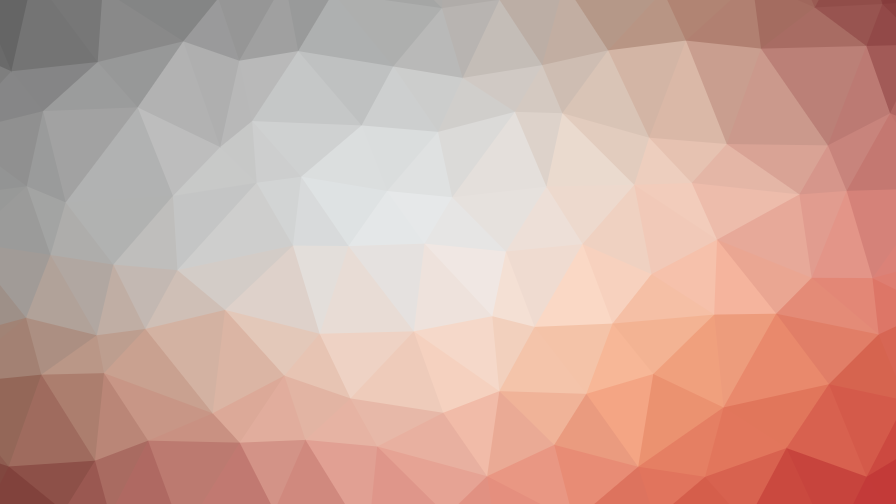
A WebGL 2 fragment shader for this background:

```glsl
#version 300 es
precision highp float;
// Low-poly backdrop: a jittered, staggered lattice is split into triangles,
// and each flat facet takes its colour from a smooth five by five gradient
// mesh, running from grey through a pale centre to peach and red.

uniform vec2 u_resolution;
out vec4 outColor;

// Lattice, in units of the canvas height
const vec2 CELL = vec2(0.153, 0.132);
const vec2 ORIGIN = vec2(0.05, 0.088);
const float JITTER = 0.31;
const float STAGGER = 0.22;
const float FACET_CONTRAST = 0.035;

// Gradient mesh: one ramp per height, each from left to right
const vec3 TOP[5] = vec3[5](vec3(0.38), vec3(0.55), vec3(0.68, 0.67, 0.66),
    vec3(0.69, 0.53, 0.46), vec3(0.53, 0.24, 0.24));
const vec3 UPPER[5] = vec3[5](vec3(0.54), vec3(0.75), vec3(0.84, 0.84, 0.835),
    vec3(0.88, 0.755, 0.69), vec3(0.73, 0.44, 0.42));
const vec3 MIDDLE[5] = vec3[5](vec3(0.60, 0.59, 0.58), vec3(0.81, 0.80, 0.79),
    vec3(0.92, 0.91, 0.905), vec3(0.955, 0.785, 0.71), vec3(0.865, 0.51, 0.47));
const vec3 LOWER[5] = vec3[5](vec3(0.62, 0.47, 0.41), vec3(0.85, 0.685, 0.615),
    vec3(0.95, 0.81, 0.74), vec3(0.96, 0.65, 0.51), vec3(0.83, 0.36, 0.29));
const vec3 BOTTOM[5] = vec3[5](vec3(0.46, 0.21, 0.19), vec3(0.76, 0.47, 0.44),
    vec3(0.88, 0.58, 0.525), vec3(0.85, 0.40, 0.32), vec3(0.75, 0.20, 0.21));

vec2 hash22(vec2 p) {
    vec3 q = fract(p.xyx * vec3(0.1031, 0.1030, 0.0973));
    q += dot(q, q.yzx + 33.33);
    return fract((q.xx + q.yz) * q.zy);
}

// Catmull-Rom spline through five evenly spaced colours, t in 0..1
vec3 ramp(vec3 stops[5], float t) {
    float s = clamp(t, 0.0, 1.0) * 4.0;
    int i = min(int(s), 3);
    float f = s - float(i);
    vec3 b = stops[i], c = stops[i + 1];
    vec3 a = i > 0 ? stops[max(i - 1, 0)] : 2.0 * b - c;
    vec3 d = i < 3 ? stops[min(i + 2, 4)] : 2.0 * c - b;
    return b + 0.5 * f * (c - a + f * (2.0 * a - 5.0 * b + 4.0 * c - d
        + f * (3.0 * (b - c) + d - a)));
}

vec3 meshColor(vec2 uv) {
    vec3 column[5] = vec3[5](ramp(TOP, uv.x), ramp(UPPER, uv.x),
        ramp(MIDDLE, uv.x), ramp(LOWER, uv.x), ramp(BOTTOM, uv.x));
    return ramp(column, 1.0 - uv.y);
}

vec2 latticePoint(vec2 id) {
    float shift = STAGGER * (mod(id.y, 2.0) * 2.0 - 1.0);
    vec2 offset = (hash22(id + 71.0) * 2.0 - 1.0) * JITTER;
    return ORIGIN + (id + offset + vec2(shift, 0.0)) * CELL;
}

float cross2(vec2 a, vec2 b) { return a.x * b.y - a.y * b.x; }

// Distance to the line a-b, positive on its left
float sideDistance(vec2 p, vec2 a, vec2 b) {
    return cross2(b - a, p - a) / length(b - a);
}

// Adds one counterclockwise facet: colour times coverage, and coverage
void addFacet(inout vec4 sum, vec2 p, vec2 a, vec2 b, vec2 c) {
    float inside = min(sideDistance(p, a, b),
        min(sideDistance(p, b, c), sideDistance(p, c, a)));
    float coverage = clamp(inside * u_resolution.y + 0.5, 0.0, 1.0);
    if (coverage <= 0.0) return;
    vec2 center = (a + b + c) / 3.0;
    float aspect = u_resolution.x / u_resolution.y;
    float shade = (hash22(floor(center * 997.0)).x - 0.5) * FACET_CONTRAST;
    vec3 color = meshColor(center / vec2(aspect, 1.0)) + shade;
    sum += vec4(color, 1.0) * coverage;
}

void main() {
    vec2 p = gl_FragCoord.xy / u_resolution.y;
    vec2 home = floor((p - ORIGIN) / CELL);
    vec4 sum = vec4(0.0);

    // Nearby cells, each cut along its shorter diagonal
    for (int j = -1; j <= 1; j++) {
        for (int i = -1; i <= 1; i++) {
            vec2 id = home + vec2(i, j);
            vec2 a = latticePoint(id);
            vec2 b = latticePoint(id + vec2(1.0, 0.0));
            vec2 c = latticePoint(id + vec2(1.0, 1.0));
            vec2 d = latticePoint(id + vec2(0.0, 1.0));
            if (distance(a, c) < distance(b, d)) {
                addFacet(sum, p, a, b, c);
                addFacet(sum, p, a, c, d);
            } else {
                addFacet(sum, p, a, b, d);
                addFacet(sum, p, b, c, d);
            }
        }
    }
    vec3 color = sum.rgb / max(sum.a, 0.0001);
    outColor = vec4(clamp(color, 0.0, 1.0), 1.0);
}
```
